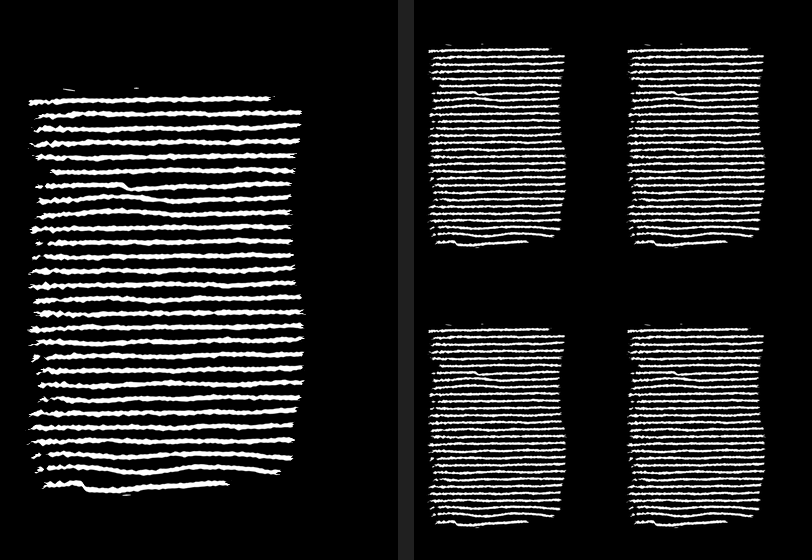
Left, the tile; right, the same tile 2 across and 2 down.
Write a Shadertoy shader that draws this pattern.

```glsl
// Twenty-eight hand-inked white strokes stacked on black, with wide empty margins.
// Each stroke is a band between two noisy edges, cut by ragged ends; noise wraps
// across the canvas and the margins are plain, so the sheet tiles.

float hash(vec2 p) {
    vec3 q = fract(vec3(p.xyx) * 0.1031);
    q += dot(q, q.yzx + 33.33);
    return fract((q.x + q.y) * q.z) * 2.0 - 1.0;
}

// Gradient noise along t in 0..1 with a whole number of cells, one strip per seed
float gradientNoise(float t, float cells, float seed) {
    float i = floor(t * cells);
    float f = t * cells - i;
    float a = hash(vec2(mod(i, cells), seed)) * f;
    float b = hash(vec2(mod(i + 1.0, cells), seed)) * (f - 1.0);
    return 2.0 * mix(a, b, f * f * f * (f * (f * 6.0 - 15.0) + 10.0));
}

float rowIs(float row, float k) { return step(abs(row - k), 0.5); }

float bump(float t, float centre, float width) {
    float q = (t - centre) / width;
    return exp(-q * q);
}

// Height of the stroke's spine, in rows, measured downwards
float spine(float x, float row) {
    float y = row - (x - 0.42) * 0.28 * (1.0 - 0.7 * smoothstep(21.0, 25.0, row));
    y += 0.16 * gradientNoise(x, 6.0, row + 3.0);
    // Slipped stroke and the swell it passes to the next two
    y += rowIs(row, 6.0) * (0.3 * smoothstep(0.308, 0.324, x) * (1.0 - smoothstep(0.33, 0.7, x)) - 0.04);
    y -= rowIs(row, 7.5) * (0.2 * bump(x, 0.31, 0.08) - 0.13 * bump(x, 0.46, 0.06));
    // Long waves near the bottom, then a stepped last stroke
    y -= (0.12 * rowIs(row, 25.0) + 0.2 * rowIs(row, 26.0)) * cos(16.8 * (x - 0.155));
    y += rowIs(row, 27.0) * 0.42 * smoothstep(0.203, 0.22, x) * (1.0 - smoothstep(0.25, 0.56, x));
    return y;
}

// Signed distance, in rows, to the stroke of one row
float stroke(float x, float v, float row) {
    float local = v - spine(x, row);

    // Ends wander from row to row, slanted on the left and chipped on the right
    float left = 0.087 + 0.014 * hash(vec2(row, 71.0)) + 0.045 * bump(row, 5.0, 0.8)
        + 0.018 * bump(row, 20.0, 0.8) + 0.022 * rowIs(row, 27.0);
    float right = 0.7455 + 0.018 * cos((row - 17.5) * 0.34) + 0.004 * hash(vec2(row, 83.0))
        - 0.083 * rowIs(row, 0.0) - 0.024 * rowIs(row, 26.0) - 0.15 * rowIs(row, 27.0);
    float chip = gradientNoise(fract(v / 40.0), 240.0, 91.0);

    // Two independent edges, rougher where the stroke begins
    float rough = 1.0 + 1.2 * (1.0 - smoothstep(0.1, 0.24, x));
    float upper = 0.07 * gradientNoise(x, 29.0, row + 101.0) + 0.07 * gradientNoise(x, 83.0, row + 151.0);
    float lower = 0.07 * gradientNoise(x, 31.0, row + 201.0) + 0.07 * gradientNoise(x, 79.0, row + 251.0);
    float halfWidth = 0.157 + 0.02 * gradientNoise(x, 9.0, row + 301.0) + 0.02 * rowIs(row, 27.0);

    // Some strokes are pinched off just after the start
    halfWidth -= 0.2 * step(0.4, hash(vec2(row, 97.0))) * bump(x, left + 0.02, 0.006);

    float band = max(-local - halfWidth - upper * rough, local - halfWidth - lower * rough);
    float slant = 0.035 * hash(vec2(row, 113.0)) - 0.03;
    float startCut = (left + slant * local + 0.012 * chip - x) / 0.0357;
    float endCut = (x - right - 0.012 * chip + 0.008 * local) / 0.0357;
    return max(band, max(startCut, endCut));
}

// Thin stray mark, in rows
float wisp(vec2 p, vec2 centre, float halfLength, float tilt) {
    vec2 q = p - centre;
    float taper = 0.045 * (1.0 - 0.5 * abs(q.x) / halfLength);
    return max(abs(q.x) - halfLength, abs(q.y - tilt * q.x) - taper);
}

void mainImage(out vec4 fragColor, in vec2 fragCoord) {
    vec2 uv = fragCoord / iResolution.xy;

    // Row coordinate: zero at the first stroke, growing downwards
    float v = (1.0 - uv.y - 0.1784) / 0.02539;
    float row = clamp(round(v), 0.0, 27.0);
    float d = stroke(uv.x, v, row);

    // Stray marks above, beside and below the block
    vec2 p = vec2(uv.x / 0.0357, v);
    d = min(d, wisp(p, vec2(4.87, -0.7), 0.4, 0.15));
    d = min(d, wisp(p, vec2(9.6, -0.82), 0.14, 0.0));
    d = min(d, wisp(p, vec2(2.07, 12.26), 0.09, 0.1));
    d = min(d, wisp(p, vec2(2.07, 16.2), 0.12, 0.1));
    d = min(d, wisp(p, vec2(8.9, 27.8), 0.26, -0.05));

    float pixel = 1.0 / (iResolution.y * 0.02539);
    float ink = clamp(0.5 - d / (1.25 * pixel), 0.0, 1.0);
    fragColor = vec4(vec3(0.995 * ink), 1.0);
}
```
